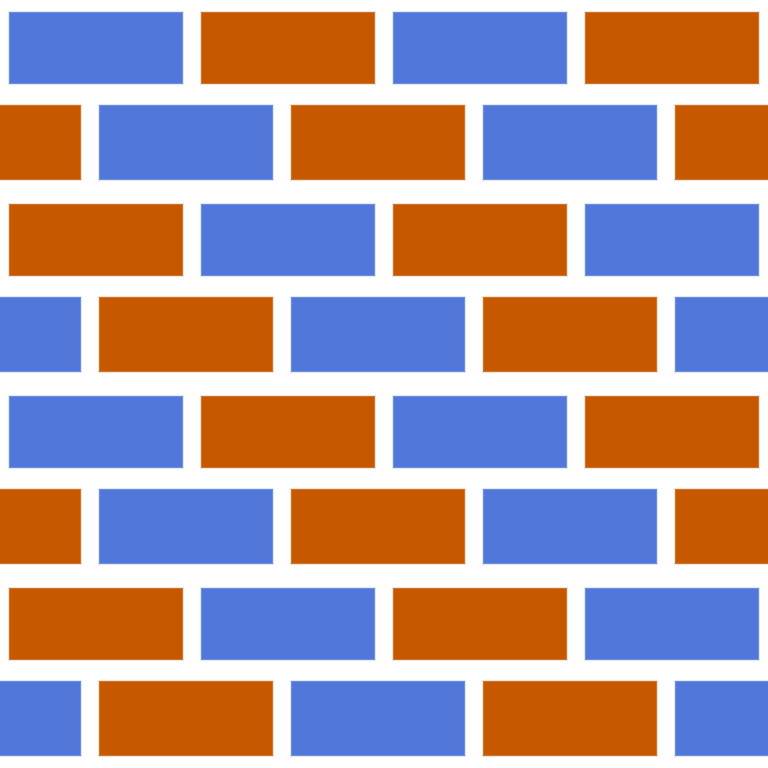
This pattern is drawn by a three.js fragment shader. Its source:

```glsl
// Running-bond brick wall in two flat colours on white mortar.
// Each square cell holds two courses: the upper one centred, the lower one
// shifted sideways; brick colour alternates along a course and between cells.

varying vec2 vUv;

const float CELLS = 4.0;                                // cells across and up
const float EDGE = 1.0 / 512.0;                         // edge softness, canvas units

// Brick sizes and centres, in units of one cell
const vec2 UPPER_SIZE = vec2(116.0, 48.0) / 128.0;
const vec2 LOWER_SIZE = vec2(116.0, 50.0) / 128.0;
const vec2 UPPER_CENTRE = vec2(64.0, 96.0) / 128.0;
const vec2 LOWER_CENTRE = vec2(124.0, 33.0) / 128.0;

const vec3 BLUE = vec3(0.318, 0.467, 0.855);
const vec3 ORANGE = vec3(0.776, 0.349, 0.0);
const vec3 MORTAR = vec3(1.0);

// Signed distance along the nearest axis to a box centred on the origin
float boxDistance(vec2 p, vec2 size) {
    vec2 d = abs(p) - 0.5 * size;
    return max(d.x, d.y);
}

void main() {
    vec2 p = vUv * CELLS;
    float cellRow = floor(p.y);

    // Choose the course within the cell
    bool upper = fract(p.y) > 0.5;
    vec2 size = upper ? UPPER_SIZE : LOWER_SIZE;
    vec2 centre = upper ? UPPER_CENTRE : LOWER_CENTRE;

    // Locate the brick and the position relative to its centre
    float along = p.x - centre.x + 0.5;
    float brick = floor(along);
    vec2 local = vec2(fract(along) - 0.5, fract(p.y) - centre.y);

    // Alternate colours, then cover the mortar with a smoothed brick
    float parity = mod(brick + cellRow, 2.0);
    vec3 brickColour = parity > 0.5 ? BLUE : ORANGE;
    float coverage = clamp(0.5 - boxDistance(local, size) / (EDGE * CELLS), 0.0, 1.0);

    gl_FragColor = vec4(mix(MORTAR, brickColour, coverage), 1.0);
}
```
